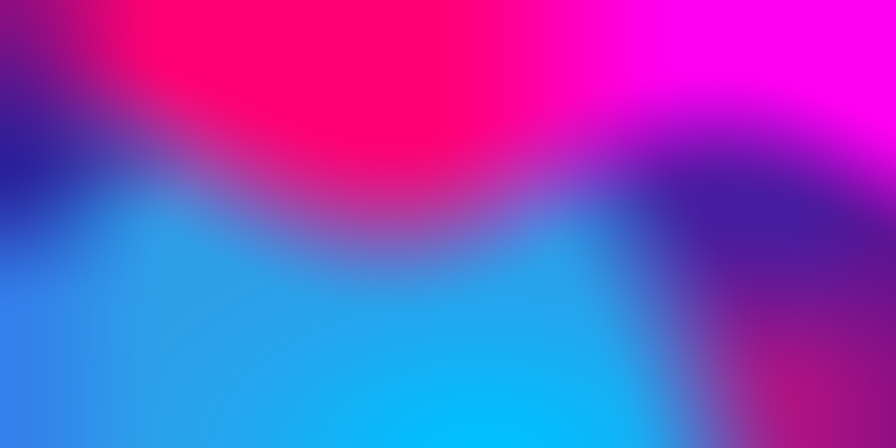
This background is drawn by a Shadertoy shader. Its source:

```glsl
// A soft mesh gradient: a sky-blue floor with a cyan glow, a berry-to-indigo
// flank on the right, a pink-to-fuchsia canopy with a cosine-shaped hem, and
// a shaded left edge. Each layer is a smooth mask over the one below it.

const vec3 SKY     = vec3(0.18, 0.62, 0.91);
const vec3 CYAN    = vec3(0.00, 0.75, 1.00);
const vec3 AZURE   = vec3(0.20, 0.50, 0.92);
const vec3 NAVY    = vec3(0.16, 0.12, 0.60);
const vec3 VIOLET  = vec3(0.57, 0.05, 0.50);
const vec3 INDIGO  = vec3(0.28, 0.11, 0.62);
const vec3 BERRY   = vec3(0.69, 0.07, 0.51);
const vec3 PLUM    = vec3(0.43, 0.04, 0.52);
const vec3 PINK    = vec3(1.00, 0.00, 0.45);
const vec3 FUCHSIA = vec3(1.00, 0.00, 0.95);

// Soft step centred on an edge, rising over twice the half-width.
float softEdge(float value, float edge, float halfWidth) {
    return smoothstep(edge - halfWidth, edge + halfWidth, value);
}

// Elliptical Gaussian falloff.
float glow(vec2 p, vec2 centre, vec2 radii) {
    vec2 d = (p - centre) / radii;
    return exp(-dot(d, d));
}

// Blue floor, brightest at the bottom centre.
vec3 floorColour(vec2 p) {
    return mix(SKY, CYAN, glow(p, vec2(1.08, -0.02), vec2(0.48, 0.28)));
}

// Right flank: berry below, indigo above, plum toward the border.
vec3 flankColour(vec2 p) {
    vec3 colour = mix(BERRY, INDIGO, smoothstep(0.1, 0.52, p.y));
    return mix(colour, PLUM, 0.5 * smoothstep(1.75, 2.05, p.x));
}

float flankMask(vec2 p) {
    float edge = 1.6 - 0.22 * p.y - 0.4 * p.y * p.y;
    return softEdge(p.x, edge, 0.22);
}

// Canopy: its hem dips at the pink lobe and lifts above the flank.
vec3 canopyColour(float x) {
    return mix(PINK, FUCHSIA, smoothstep(0.93, 1.55, x));
}

float canopyMask(vec2 p) {
    float hem = 0.6 - 0.11 * cos(4.3 * (p.x - 0.87));
    float blur = mix(0.21, 0.15, smoothstep(1.1, 1.6, p.x));
    return softEdge(p.y, hem, blur);
}

// Left edge: azure, navy, then violet from bottom to top.
vec3 leftColour(float y) {
    vec3 colour = mix(AZURE, NAVY, smoothstep(0.3, 0.65, y));
    return mix(colour, VIOLET, smoothstep(0.6, 1.05, y));
}

float leftMask(vec2 p) {
    float bulge = (p.y - 0.66) / 0.12;
    float reach = 0.38 + 0.12 * exp(-bulge * bulge);
    return 1.0 - smoothstep(0.0, reach, p.x);
}

void mainImage(out vec4 fragColor, in vec2 fragCoord) {
    // Canvas spans 2 x 1 units.
    vec2 p = fragCoord / iResolution.xy * vec2(2.0, 1.0);

    vec3 colour = floorColour(p);
    colour = mix(colour, flankColour(p), flankMask(p));
    colour = mix(colour, canopyColour(p.x), canopyMask(p));
    colour = mix(colour, leftColour(p.y), leftMask(p));

    fragColor = vec4(colour, 1.0);
}
```
